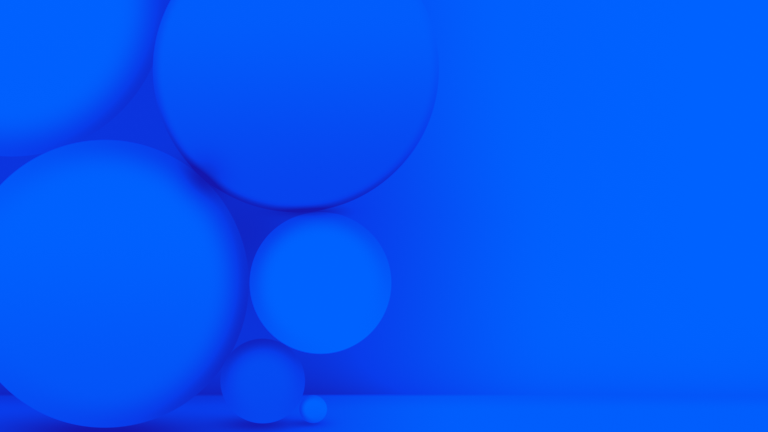
This background is drawn by a WebGL 2 fragment shader. Its source:

```glsl
#version 300 es
precision highp float;
// Smooth blue spheres resting against a softly lit blue wall and floor.
uniform vec2 u_resolution;
out vec4 fragColor;

float hash(vec2 p) {
    return fract(sin(dot(p, vec2(127.1, 311.7))) * 43758.5453);
}

// Soft round shadow: 1 at the centre, fading outwards
float softSpot(vec2 p, vec2 center, vec2 size) {
    vec2 q = (p - center) / size;
    return exp(-dot(q, q));
}

// Maps shade (0 lit, 1 deep shadow) to the blue palette
vec3 blueRamp(float shade) {
    vec3 lit = vec3(0.0, 0.385, 1.0);
    vec3 dusk = vec3(0.035, 0.235, 0.92);
    vec3 deep = vec3(0.08, 0.09, 0.68);
    vec3 color = mix(lit, dusk, clamp(shade / 0.6, 0.0, 1.0));
    return mix(color, deep, clamp((shade - 0.6) / 0.4, 0.0, 1.0));
}

// Lays a sphere over the shade; circle = centre and radius,
// tone = (base shade, downward falloff, rim width, rim strength)
float addSphere(float shade, vec2 p, vec3 circle, vec2 darkSide, vec4 tone) {
    vec2 n = (p - circle.xy) / circle.z;
    float r = length(n);
    float facing = 0.5 + 0.5 * dot(n / max(r, 0.001), normalize(darkSide));
    float rim = smoothstep(1.0 - tone.z, 1.0, r);
    float body = tone.x + tone.y * smoothstep(0.5, -1.0, n.y);
    body += tone.w * rim * rim * facing;
    float pixel = 1.0 / u_resolution.y;
    float cover = smoothstep(pixel, -pixel, (r - 1.0) * circle.z);
    return mix(shade, body, cover);
}

void main() {
    // Canvas height is one unit
    vec2 p = gl_FragCoord.xy / u_resolution.y;
    float pixel = 1.0 / u_resolution.y;

    // Wall: shaded behind the spheres, opening to light on the right
    float wall = 0.62 * (1.0 - smoothstep(0.65, 1.3, p.x + 0.25 * max(p.y - 0.5, 0.0)));
    wall += 0.06 * (1.0 - smoothstep(1.0, 1.7, p.x));
    wall += 0.20 * exp(-max(p.y - 0.085, 0.0) / 0.05);
    wall += 0.16 * softSpot(p, vec2(0.56, 0.46), vec2(0.14));

    // Floor: bright at the right, with contact shadows at the left
    float ground = 0.07 + 0.5 * (1.0 - smoothstep(0.45, 1.1, p.x));
    ground += 0.12 * smoothstep(0.05, 0.085, p.y);
    ground += 0.45 * softSpot(p, vec2(0.24, 0.0), vec2(0.24, 0.035));
    ground += 0.4 * softSpot(p, vec2(0.61, 0.018), vec2(0.09, 0.018));
    ground += 0.3 * softSpot(p, vec2(0.72, 0.02), vec2(0.04, 0.01));
    float shade = mix(ground, wall, smoothstep(0.083 - pixel, 0.087 + pixel, p.y));

    // Large spheres, back to front
    shade = addSphere(shade, p, vec3(0.028, 0.995, 0.357), vec2(1.0, -0.5), vec4(0.0, 0.05, 0.38, 0.7));
    shade = addSphere(shade, p, vec3(0.685, 0.840, 0.331), vec2(-0.5, -1.0), vec4(0.09, 0.40, 0.09, 0.42));
    shade = addSphere(shade, p, vec3(0.243, 0.343, 0.333), vec2(1.0, 0.15), vec4(0.02, 0.22, 0.34, 0.7));

    // Small spheres
    shade = addSphere(shade, p, vec3(0.742, 0.345, 0.164), vec2(-0.5, 1.0), vec4(0.0, 0.0, 0.42, 0.55));
    shade = addSphere(shade, p, vec3(0.608, 0.118, 0.098), vec2(-0.2, 1.0), vec4(0.36, 0.08, 0.75, 0.5));
    shade = addSphere(shade, p, vec3(0.725, 0.053, 0.032), vec2(-1.0, 0.1), vec4(0.0, 0.1, 0.6, 0.6));

    // Deep shade where neighbouring spheres touch
    shade += 0.3 * softSpot(p, vec2(0.47, 0.59), vec2(0.05));
    shade += 0.25 * softSpot(p, vec2(0.72, 0.51), vec2(0.07, 0.012));

    // Fine dither keeps the gradients free of bands
    vec3 color = blueRamp(shade) + (hash(gl_FragCoord.xy) - 0.5) / 255.0;
    fragColor = vec4(color, 1.0);
}
```
